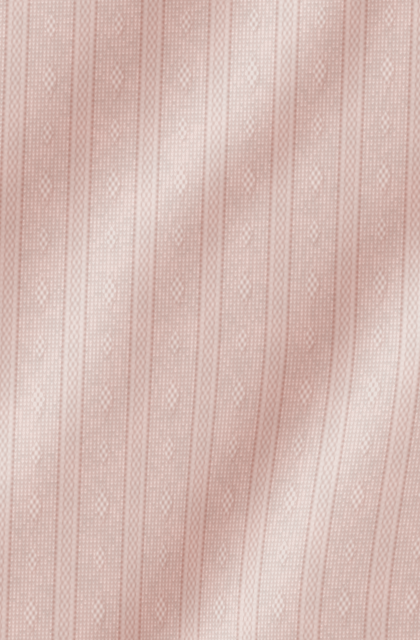
A Shadertoy shader for this texture:

```glsl
#define PITCH 0.1055      // rib spacing, in canvas heights
#define DROP 0.1667       // spacing of the large motifs down a column
#define WALES 18.0        // stitch columns per rib spacing
#define COURSE 0.0064     // stitch row height
#define RIB 0.158         // half width of a rib, in rib spacings
#define FOLD_DEPTH 0.30
#define STITCH_DEPTH 0.17
#define MELANGE 0.24
#define SHADE vec3(0.73, 0.55, 0.51)
#define LIGHT vec3(0.905, 0.845, 0.825)

const float TAU = 6.2831853;

float hash(vec2 p) {
    vec3 q = fract(p.xyx * vec3(0.1031, 0.1030, 0.0973));
    q += dot(q, q.yzx + 33.33);
    return fract((q.x + q.y) * q.z);
}

// Distance to the nearest scattered point
float cellular(vec2 p) {
    vec2 id = floor(p);
    float nearest = 2.0;
    for (int j = -1; j <= 1; j++)
        for (int i = -1; i <= 1; i++) {
            vec2 c = id + vec2(i, j);
            vec2 site = c + vec2(hash(c), hash(c + 57.0));
            nearest = min(nearest, length(p - site));
        }
    return nearest;
}

float bump(float x, float centre, float width) {
    float d = (x - centre) / width;
    return exp(-d * d);
}

// Soft diagonal drape: positive on ridges, negative in valleys
float drape(vec2 p) {
    float d = 0.84 * p.x + 0.54 * p.y;
    d += 0.012 * sin(7.0 * p.y - 4.0 * p.x) + 0.006 * sin(15.0 * p.y + 2.0);
    float upper = 1.0 - smoothstep(0.25, 0.75, p.y);
    float lower = smoothstep(0.2, 0.6, p.y);
    float f = bump(d, 0.375, 0.065) + 0.35 * bump(d, 0.02, 0.09);
    f -= 0.85 * bump(d, 0.21, 0.075) * mix(0.4, 1.0, upper);
    f -= 0.75 * bump(d, 0.475, 0.05) * mix(0.3, 1.0, upper);
    f += 0.3 * bump(d, 0.54, 0.04) * upper;
    f -= mix(0.6, 1.1, lower) * bump(d, 0.71, 0.055);
    return f + 1.1 * bump(d, 0.825, 0.055) - 0.2 * bump(d, 1.02, 0.1);
}

// Coverage of a soft lozenge
float lozenge(vec2 p, vec2 halfSize, float px) {
    float d = (length(p / halfSize) + dot(abs(p) / halfSize, vec2(1.0))) * 0.5 - 1.0;
    float soft = 0.12 + px / halfSize.x;
    return 1.0 - smoothstep(-soft, soft, d);
}

void mainImage(out vec4 fragColor, in vec2 fragCoord) {
    float px = 1.0 / iResolution.y;
    vec2 p = fragCoord * px;
    p.y = 1.0 - p.y;

    // Ribs lean left down the cloth, more so beneath the lower fold
    float lean = 0.035 * p.y
        + 0.04 * smoothstep(0.5, 1.0, p.y) * smoothstep(0.15, 0.5, p.x);
    float across = (p.x + lean - 0.345) / PITCH;
    float down = p.y + 0.03 * p.x;
    float rib = fract(across + 0.5) - 0.5;
    float side = abs(rib);
    float detail = 1.0 - smoothstep(0.35, 0.7, px / COURSE);

    // Plain knit: furrows between columns, slanted loops along them
    float wale = across * WALES;
    float slant = abs(fract(wale) - 0.5);
    float course = down / COURSE;
    float furrow = cos(TAU * wale);
    float loops = cos(TAU * (course + 0.7 * slant));
    float knit = -0.55 * furrow + 0.4 * loops - 0.25 * furrow * loops;

    // Rib: eyelet lines, raised cords and a staggered lace centre
    float aa = px / PITCH;
    float inRib = 1.0 - smoothstep(RIB - aa, RIB + aa, side);
    float beads = cos(TAU * down / 0.0085);
    float eyelets = bump(side, RIB, 0.018 + 0.4 * aa) * (0.65 + 0.35 * beads);
    float cord = bump(side, 0.108, 0.026);
    float lace = cos(TAU * rib / 0.082) * cos(TAU * down / 0.0145);
    lace *= 1.0 - smoothstep(0.065, 0.095, side);
    float ribRelief = 0.13 * cord * (1.0 + 0.45 * beads * detail)
        + 0.2 * lace * detail - 0.38 * eyelets
        - 0.1 * bump(side, 0.07, 0.015);

    // Alternating large and small openwork lozenges between the ribs
    float row = (down - 0.126) / DROP * 2.0;
    float isSmall = mod(floor(row + 0.5), 2.0);
    vec2 m = vec2(fract(across) - 0.5, fract(row + 0.5) - 0.5)
        * vec2(PITCH, DROP * 0.5);
    vec2 size = mix(vec2(0.0105, 0.028), vec2(0.0085, 0.018), isSmall);
    float motif = lozenge(m, size, px);
    float shadow = lozenge(m - vec2(0.002, 0.0025), size * 1.1, px) * (1.0 - motif);
    float openwork = cos(TAU * m.x / 0.0095) * cos(TAU * m.y / 0.0145);

    // Yarn variation: stitch flecks and broad cloudy patches
    float fleck = hash(floor(vec2(wale, course)) + 200.0) - 0.5;
    fleck *= (0.6 - 0.4 * furrow) * detail;
    float cloud = cellular(vec2(across * 2.3, down * 19.0) + 40.0) - 0.5;

    float plain = (1.0 - 0.75 * inRib) * (1.0 - 0.8 * motif);
    float tone = 0.66 + FOLD_DEPTH * drape(p);
    tone += STITCH_DEPTH * knit * plain * detail + ribRelief;
    tone += motif * (0.06 + 0.3 * openwork * detail) - 0.16 * shadow;
    tone += MELANGE * fleck * plain + 0.09 * cloud;

    // Rosy and greyish threads share the same tonal range
    vec3 colour = mix(SHADE, LIGHT, clamp(tone, -0.05, 1.1));
    float rosy = 0.8 * fleck * plain + 0.5 * cloud;
    colour += rosy * vec3(0.022, -0.018, -0.022);
    fragColor = vec4(clamp(colour, 0.0, 1.0), 1.0);
}
```
